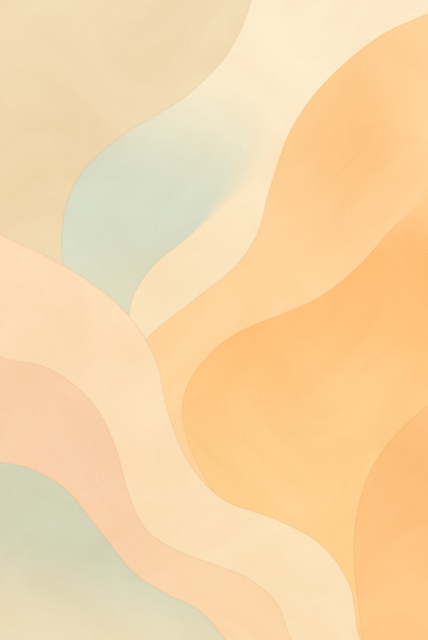
Give the GLSL for this background, as a Shadertoy shader.

```glsl
// Soft watercolour hills: overlapping pastel layers with flowing borders.
// Each border is a smooth spline turned into a signed distance; layers are
// painted back to front, then mottled with layered sines and cellular grain.

const vec2 CANVAS = vec2(512.0, 768.0); // design units, y pointing down

// Signed distance to a spline border; q.x runs along it, positive if q.y is below its value
float border(vec2 q, float start, float gap, float k[12]) {
    float s = clamp((q.x - start) / gap, 0.0, 10.999);
    int i = int(s);
    float t = s - float(i);
    float a = k[max(i - 1, 0)], b = k[i], c = k[i + 1], d = k[min(i + 2, 11)];
    float c1 = 0.5 * (c - a);
    float c2 = a - 2.5 * b + 2.0 * c - 0.5 * d;
    float c3 = 0.5 * (d - a) + 1.5 * (b - c);
    float value = b + t * (c1 + t * (c2 + t * c3));
    float slope = (c1 + t * (2.0 * c2 + t * 3.0 * c3)) / gap;
    return (value - q.y) / sqrt(1.0 + slope * slope);
}

// Round glow, 1 at the centre
float glow(vec2 p, vec2 centre, vec2 radius) {
    vec2 d = (p - centre) / radius;
    return exp(-dot(d, d));
}

// Lay a tint where dist > 0, with a faint pigment line on crisp borders
vec3 lay(vec3 below, vec3 tint, float dist, float soft) {
    vec3 c = mix(below, tint, smoothstep(-soft, soft, dist));
    float line = exp(-dist * dist / 1.2) / max(soft * soft, 1.0);
    return c * (1.0 - line * vec3(0.02, 0.035, 0.055));
}

vec2 hash2(vec2 p) {
    vec3 h = fract(p.xyx * vec3(0.1031, 0.103, 0.0973));
    h += dot(h, h.yzx + 33.33);
    return fract((h.xx + h.yz) * h.zy);
}

// Cellular noise: distance to the nearest scattered point
float cellular(vec2 p) {
    vec2 cell = floor(p), f = fract(p);
    float nearest = 2.0;
    for (int y = -1; y <= 1; y++)
        for (int x = -1; x <= 1; x++) {
            vec2 o = vec2(x, y);
            nearest = min(nearest, length(o + hash2(cell + o) - f));
        }
    return nearest;
}

// Cloudy pigment from warped, layered sines
float wash(vec2 p) {
    float sum = 0.0, amp = 0.5;
    for (int i = 0; i < 6; i++) {
        p += 0.7 * sin(p.yx * 1.3 + float(i) * 2.1);
        sum += amp * sin(p.x) * sin(p.y + 0.8);
        p = mat2(1.35, 1.05, -1.05, 1.35) * p;
        amp *= 0.65;
    }
    return sum;
}

void mainImage(out vec4 fragColor, in vec2 fragCoord) {
    vec2 uv = fragCoord / iResolution.xy;
    vec2 p = vec2(uv.x, 1.0 - uv.y) * CANVAS;
    vec2 diag = vec2(p.x + p.y, p.x - p.y); // axes for borders that run downhill
    float aa = 0.75 * CANVAS.x / iResolution.x;

    // Layer borders
    float sand = border(p.yx, 0.0, 40.0, float[12](300.0, 286.0, 260.0, 216.0, 150.0, 103.0, 81.0, 74.0, 75.0, 78.0, 80.0, 80.0));
    float mist = border(p.yx, 80.0, 40.0, float[12](312.0, 312.0, 308.0, 295.0, 267.0, 230.0, 182.0, 158.0, 153.0, 150.0, 150.0, 150.0));
    float dune = -border(p.yx, 0.0, 40.0, float[12](540.0, 460.0, 408.0, 371.0, 346.0, 331.0, 319.0, 308.0, 281.0, 232.0, 182.0, 150.0));
    float amber = -border(p.yx, 200.0, 40.0, float[12](530.0, 503.0, 464.0, 428.0, 376.0, 283.0, 238.0, 219.0, 222.0, 238.0, 262.0, 290.0));
    float ember = -border(p.yx, 440.0, 40.0, float[12](580.0, 520.0, 475.0, 446.0, 431.0, 424.0, 424.0, 428.0, 433.0, 436.0, 438.0, 440.0));
    float peach = 0.707 * border(diag, 280.0, 84.0, float[12](-280.0, -252.0, -231.0, -225.0, -245.0, -296.0, -330.0, -332.0, -294.0, -270.0, -284.0, -339.0));
    float rose = 0.707 * border(diag, 428.0, 63.0, float[12](-428.0, -388.0, -373.0, -377.0, -401.0, -437.0, -460.0, -450.0, -422.0, -396.0, -394.0, -420.0));
    float lake = -border(p, 0.0, 40.0, float[12](555.0, 564.0, 589.0, 638.0, 687.0, 713.0, 734.0, 782.0, 850.0, 920.0, 990.0, 1060.0));

    // Cream sky and the blue mist melting into it
    vec3 cream = mix(vec3(0.993, 0.92, 0.79), vec3(0.982, 0.89, 0.735), smoothstep(100.0, 380.0, p.y));
    vec3 blue = mix(vec3(0.85, 0.866, 0.775), vec3(0.875, 0.86, 0.745), smoothstep(270.0, 370.0, p.y));
    blue = mix(cream, blue, smoothstep(30.0, 250.0, p.y + 0.4 * (200.0 - p.x)));
    float mistSoft = mix(aa, 34.0, smoothstep(290.0, 165.0, p.y));
    vec3 col = lay(cream, blue, mist, mistSoft);

    // Sand in the upper left
    vec3 sandTint = mix(vec3(0.945, 0.86, 0.71), vec3(0.94, 0.835, 0.67), glow(p, vec2(30.0, 210.0), vec2(110.0)));
    col = lay(col, sandTint, sand, aa);

    // Orange hills on the right
    vec3 duneTint = mix(vec3(1.0, 0.83, 0.61), vec3(0.992, 0.77, 0.515), 0.85 * glow(p, vec2(425.0, 170.0), vec2(80.0, 115.0)));
    duneTint = mix(duneTint, vec3(1.0, 0.85, 0.635), 0.6 * exp(-abs(amber) / 22.0) * smoothstep(420.0, 310.0, p.y));
    col = lay(col, duneTint, dune, aa);

    vec3 amberTint = mix(vec3(1.0, 0.755, 0.475), vec3(0.995, 0.815, 0.56), smoothstep(340.0, 600.0, p.y));
    amberTint = mix(amberTint, vec3(1.0, 0.82, 0.57), 0.6 * glow(p, vec2(415.0, 480.0), vec2(80.0, 60.0)));
    amberTint = mix(amberTint, vec3(1.0, 0.805, 0.57), smoothstep(330.0, 220.0, p.y));
    col = lay(col, amberTint, amber, mix(aa, 14.0, smoothstep(275.0, 205.0, p.y)));

    vec3 emberTint = mix(vec3(0.994, 0.76, 0.50), vec3(1.0, 0.79, 0.54), smoothstep(590.0, 768.0, p.y));
    col = lay(col, emberTint, ember, aa);

    // Peach, rose and lake bands in the lower left
    vec3 peachTint = mix(vec3(0.99, 0.865, 0.71), vec3(0.99, 0.885, 0.725), smoothstep(60.0, 330.0, p.x));
    col = lay(col, peachTint, peach, aa);

    vec3 roseTint = mix(vec3(0.978, 0.82, 0.67), vec3(0.988, 0.845, 0.67), smoothstep(120.0, 300.0, p.x));
    roseTint = mix(roseTint, vec3(0.968, 0.79, 0.65), 0.6 * glow(p, vec2(105.0, 550.0), vec2(60.0, 70.0)));
    col = lay(col, roseTint, rose, aa);

    vec3 lakeTint = mix(vec3(0.83, 0.83, 0.72), vec3(0.925, 0.87, 0.73), smoothstep(640.0, 760.0, p.y + 0.25 * (60.0 - p.x)));
    col = lay(col, lakeTint, lake, aa);

    // Pigment clouds and paper grain
    col += 0.02 * wash(p / 44.0) * vec3(0.4, 0.9, 1.2);
    col += 0.018 * (cellular(p / 2.1) - 0.48);
    fragColor = vec4(clamp(col, 0.0, 1.0), 1.0);
}
```
